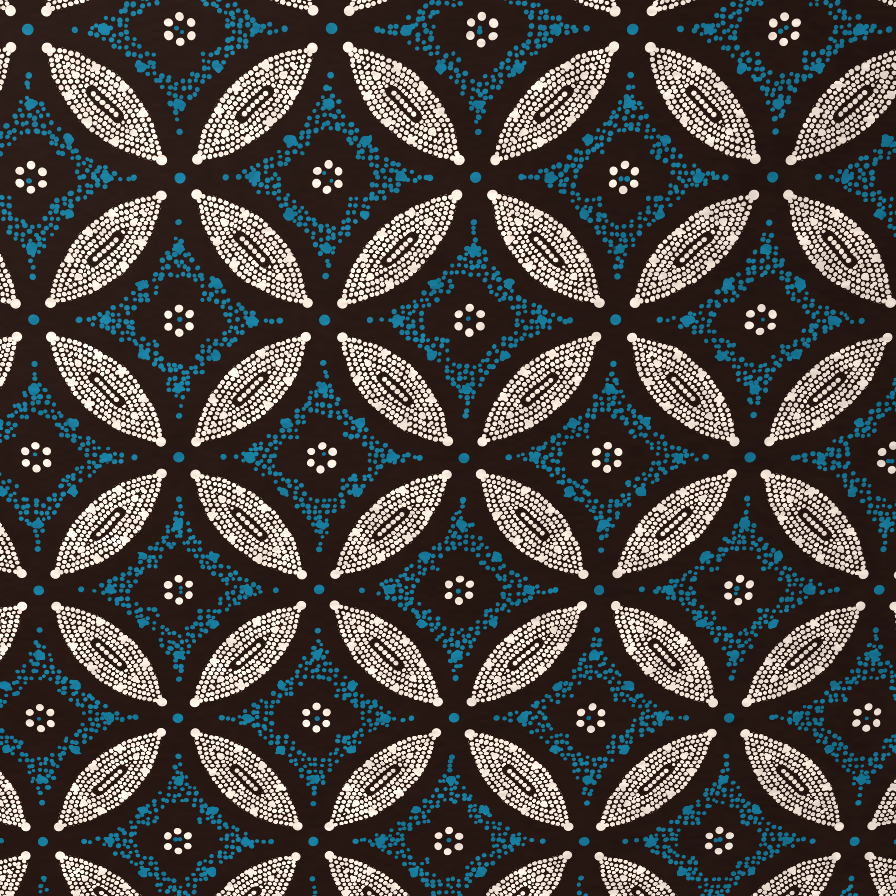
This pattern is drawn by a Shadertoy shader. Its source:

```glsl
// Wax-print cotton: interlaced circles forming dotted white petals on dark brown,
// with stippled blue fields and four-lobed flowers between them. A mild perspective
// maps the canvas to a diagonal lattice; shapes are distance functions, dots are hashed.

const vec3 BROWN = vec3(0.145, 0.088, 0.070);
const vec3 BLUE  = vec3(0.085, 0.465, 0.590);
const vec3 WHITE = vec3(0.965, 0.905, 0.855);

const float HALF_REPEAT = 0.1693;           // half a repeat at the top edge, in canvas units
const float TAPER       = 0.115;            // shrinkage from top to bottom
const float ROWS        = 5.884;            // lattice rows down the cloth
const vec2  ORIGIN      = vec2(-0.11, -0.192);
const float VANISH_X    = 0.182;            // column that stays vertical

const float BAND_RADIUS  = 1.04;            // outer arc of the dark bands
const float BAND_CENTRE  = 0.707;
const float PETAL_RADIUS = 0.86;            // arc of the white petals
const float PETAL_CENTRE = 0.66;
const float PETAL_PITCH  = 0.040;           // spacing of white dots
const float FIELD_PITCH  = 0.047;           // spacing of blue dots
const float THREADS      = 230.0;

float hash(vec2 p) {
    return fract(sin(dot(p, vec2(127.1, 311.7))) * 43758.5453);
}

vec2 hash2(vec2 p) {
    return vec2(hash(p), hash(p + 57.3));
}

float noise(vec2 p) {
    vec2 i = floor(p), f = fract(p);
    f = f * f * (3.0 - 2.0 * f);
    return mix(mix(hash(i), hash(i + vec2(1, 0)), f.x),
               mix(hash(i + vec2(0, 1)), hash(i + vec2(1, 1)), f.x), f.y);
}

float fill(float d, float px) {
    return 1.0 - smoothstep(-0.6 * px, 0.6 * px, d);
}

float disc(vec2 p, vec2 c, float r) {
    return length(p - c) - r;
}

// Diagonal lattice: flowers on integers, band crossings on half integers.
vec2 toLattice(vec2 p) {
    return 0.5 * vec2(p.x + p.y, p.x - p.y);
}

vec2 flowerLocal(vec2 p) {
    vec2 g = toLattice(p);
    g -= round(g);
    return vec2(g.x + g.y, g.x - g.y);
}

// Returns (along, across) within the nearest petal; id is the petal's centre.
vec2 petalLocal(vec2 p, out vec2 id) {
    vec2 g = toLattice(p), h = abs(g - round(g));
    bool upright = h.x > h.y;
    id = upright ? vec2(floor(g.x) + 0.5, round(g.y))
                 : vec2(round(g.x), floor(g.y) + 0.5);
    vec2 q = (g - id) * sqrt(2.0);
    return upright ? q.yx : q;
}

// Positive inside the blue field, clear of the bands and the flower.
float fieldDistance(vec2 p) {
    vec2 id, q = petalLocal(p, id), f = abs(flowerLocal(p));
    float band = length(vec2(q.x, abs(q.y) + BAND_CENTRE)) - BAND_RADIUS;
    vec2 lobe = f.x > f.y ? f : f.yx;
    return min(band, disc(lobe, vec2(0.17, 0.0), 0.135));
}

// Irregular blue stipple with heavier accents around each flower.
float blueDots(vec2 p, float px) {
    float d = 1.0;
    vec2 cell = floor(p / FIELD_PITCH);
    for (int j = -1; j <= 1; j++)
    for (int i = -1; i <= 1; i++) {
        vec2 k = cell + vec2(i, j);
        vec2 c = (k + 0.5 + 0.62 * (hash2(k) - 0.5)) * FIELD_PITCH;
        float r = mix(0.013, 0.020, hash(k + 9.1));
        if (fieldDistance(c) > 0.008) d = min(d, disc(p, c, r));
    }
    vec2 f = abs(flowerLocal(p));
    vec2 axis = f.x > f.y ? f : f.yx;
    float ragged = 0.026 * (noise(p * 38.0) - 0.5);
    d = min(d, disc(axis, vec2(0.50, 0.0), 0.038) + ragged);
    d = min(d, disc(f, vec2(0.255), 0.036) + ragged);
    d = min(d, disc(axis, vec2(0.69, 0.0), 0.022));
    d = min(d, disc(axis, vec2(1.0, 0.0), 0.038));   // dot on each crossing
    return fill(d, px);
}

// Rows of white dots following the petal's arcs, with larger beads.
float petalDots(vec2 p, float px) {
    vec2 id, q = petalLocal(p, id);
    vec2 arc = vec2(q.x, abs(q.y) + PETAL_CENTRE), m = abs(q);
    float inside = PETAL_RADIUS - length(arc);
    float row = floor(inside / PETAL_PITCH);
    vec2 t = vec2(atan(arc.x, arc.y) * PETAL_RADIUS / PETAL_PITCH + 0.5 * mod(row, 2.0),
                  inside / PETAL_PITCH);
    vec2 key = floor(t) + id * 37.0;
    float d = (length(fract(t) - 0.5 - 0.2 * (hash2(key) - 0.5))
               - mix(0.38, 0.48, hash(key + 4.7))) * PETAL_PITCH;
    d = max(d, -inside);

    // Dark slit with a short row of dots at its heart
    float slit = length(vec2(max(m.x - 0.12, 0.0), m.y));
    d = max(d, 0.042 - slit);
    vec2 core = vec2((fract(q.x / PETAL_PITCH) - 0.5) * PETAL_PITCH, q.y);
    d = min(d, max(length(core) - 0.018, m.x - 0.12));

    // Beads along the rim, inside and at the tips
    for (int i = -1; i <= 1; i++) {
        float a = 0.27 * float(i) + 0.05 * (hash(id + float(i)) - 0.5);
        d = min(d, disc(arc, (PETAL_RADIUS - 0.035) * vec2(sin(a), cos(a)), 0.029));
    }
    d = min(d, disc(m, vec2(0.27, 0.0), 0.026));
    d = min(d, disc(m, vec2(0.535, 0.0), 0.036));
    return fill(d, px);
}

// Ring of six dots at the flower's centre.
float flowerDots(vec2 p, float px) {
    vec2 f = flowerLocal(p);
    float sector = radians(60.0);
    float a = atan(f.x, f.y);
    a -= sector * round(a / sector);
    return fill(disc(length(f) * vec2(sin(a), cos(a)), vec2(0.0, 0.086), 0.029), px);
}

void mainImage(out vec4 fragColor, in vec2 fragCoord) {
    vec2 uv = fragCoord / iResolution.y;
    float down = 1.0 - uv.y, depth = 1.0 - TAPER * down;
    vec2 p = vec2((uv.x - VANISH_X) / HALF_REPEAT, ROWS * down) / depth + ORIGIN;
    float px = 1.0 / (HALF_REPEAT * depth * iResolution.y);
    p += 0.014 * (vec2(noise(p * 9.0), noise(p * 9.0 + 31.0)) - 0.5);

    vec3 col = mix(BROWN, BLUE, blueDots(p, px));
    col = mix(col, WHITE, max(petalDots(p, px), flowerDots(p, px)));

    // Woven threads, uneven ink and soft light from the upper left
    vec2 thread = uv * THREADS;
    float weave = noise(thread * vec2(0.45, 1.0)) - 0.5;
    col *= 1.0 + 0.14 * weave + 0.10 * (noise(p * 5.0) - 0.5);
    col *= 1.05 - 0.10 * uv.x * uv.x;
    col += 0.025 * smoothstep(0.9, 0.0, length(vec2(uv.x, down)));
    fragColor = vec4(clamp(col, 0.0, 1.0), 1.0);
}
```
